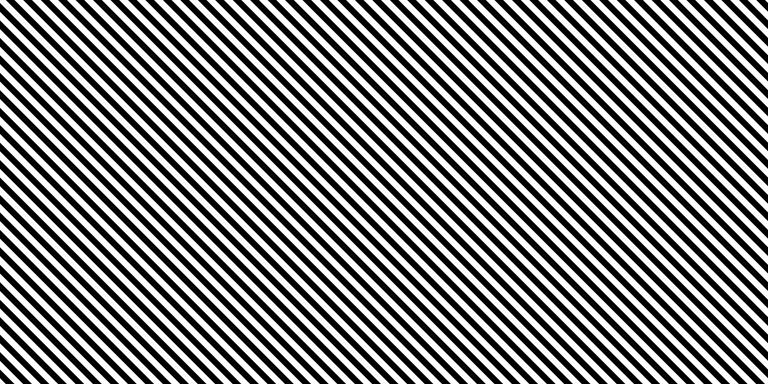
Give the GLSL for this pattern, as a WebGL 1 fragment shader.

```glsl
precision highp float;
// Even black and white diagonal stripes falling to the right at 45 degrees.

uniform vec2 u_resolution;

// Signed distance to the nearest black stripe edge, in periods; negative inside.
float stripeDistance(float phase) {
    return abs(fract(phase) - 0.5) - 0.25;
}

void main() {
    // Canvas height is one unit: 22 repeats down, 44 across at 2:1.
    vec2 position = gl_FragCoord.xy / u_resolution.y;
    float repeats = 22.0;
    float phase = (position.x + position.y) * repeats - 0.08;

    // Edge softened over one pixel diagonal.
    float edgeWidth = 1.4 * repeats / u_resolution.y;
    float white = clamp(stripeDistance(phase) / edgeWidth + 0.5, 0.0, 1.0);

    gl_FragColor = vec4(vec3(white), 1.0);
}
```
